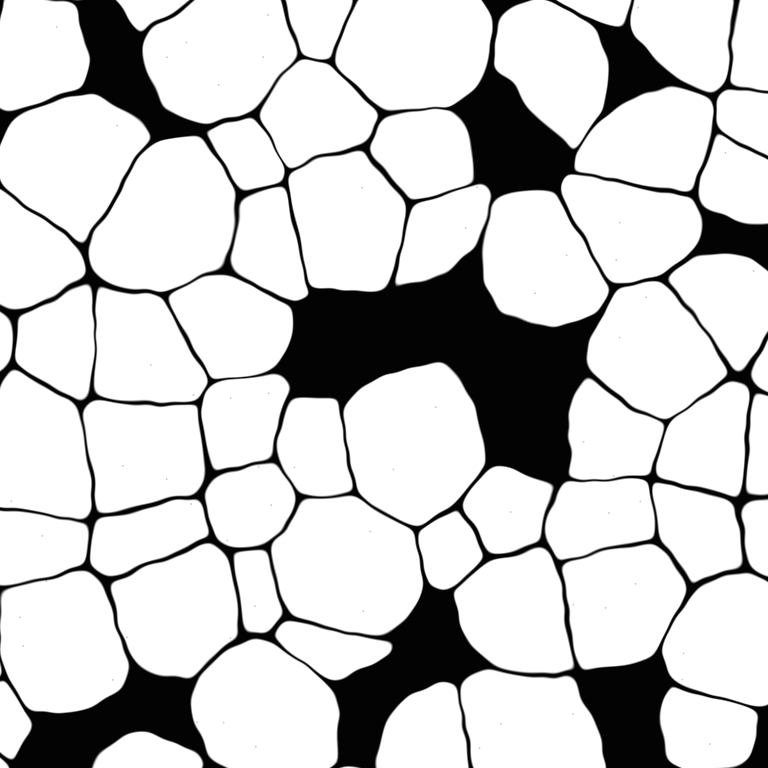
This pattern is drawn by a Shadertoy shader. Its source:

```glsl
// Packed white mineral grains with thin dark seams and scattered black pores.

const vec3  GRAIN_COLOR = vec3(1.0);
const vec3  VOID_COLOR  = vec3(0.01);
const vec3  SPECK_COLOR = vec3(0.78);

const float CELLS        = 8.0;     // sites across the canvas
const float JITTER       = 0.76;    // scatter of each site in its cell
const float SIZE_SPREAD  = 0.5;     // largest grain weight
const float PORE_SHARE   = 0.18;    // fraction of sites that are pores
const float PORE_WEIGHT  = -0.1;    // negative weight marks a pore
const float PORE_BULGE   = 0.1;     // how far pores reach between grains
const float CORNER_ROUND = 0.035;   // corner softness, in cells
const float WOBBLE       = 0.11;    // slope of the outline waviness
const float SEAM_HALF    = 0.0023;  // half seam width, in canvas units
const float SEAM_VARY    = 0.0010;
const float EDGE_SOFT    = 0.0016;
const float SPECK_CELLS  = 22.0;
const float SPECK_SHARE  = 0.14;
const float SPECK_RADIUS = 0.0011;
const vec2  SEED         = vec2(37.0, 11.0);

vec3 hash3(vec2 p) {
    vec3 q = fract(vec3(p.xyx) * vec3(0.1031, 0.1030, 0.0973));
    q += dot(q, q.yxz + 33.33);
    return fract((q.xxy + q.yzz) * q.zyx);
}

// Site position in xy, power weight in z.
vec3 site(vec2 cell) {
    vec3 h = hash3(cell + SEED);
    vec2 pos = cell + 0.5 + JITTER * (h.xy - 0.5);
    float pick = hash3(cell + SEED + 71.0).x;
    return vec3(pos, pick < PORE_SHARE ? PORE_WEIGHT : SIZE_SPREAD * h.z * h.z);
}

float power(vec2 p, vec3 s) {
    vec2 v = p - s.xy;
    return dot(v, v) - s.z;
}

// Layered, rotated sines bend the straight cell borders.
vec2 wobble(vec2 p) {
    const mat2 turn = mat2(0.8, 0.6, -0.6, 0.8);
    vec2 q = p, shift = vec2(0.0);
    float freq = 2.1;
    for (int i = 0; i < 4; i++) {
        q = turn * q + 1.7;
        shift += WOBBLE / freq * sin(q.yx * freq + 1.3 * sin(q * freq * 0.63));
        freq *= 2.1;
    }
    return p + shift;
}

// Rounded distance to the border of the grain at p; negative inside pores.
float grainDistance(vec2 p) {
    vec2 base = floor(p), ownCell = base;
    vec3 own = vec3(0.0);
    float best = 1e5;
    for (int y = -2; y <= 2; y++)
    for (int x = -2; x <= 2; x++) {
        vec2 cell = base + vec2(x, y);
        vec3 s = site(cell);
        float d = power(p, s);
        if (d < best) { best = d; own = s; ownCell = cell; }
    }
    if (own.z < 0.0) return -1.0;

    // Smooth minimum over all borders shared with neighbours.
    float sum = 0.0;
    for (int y = -2; y <= 2; y++)
    for (int x = -2; x <= 2; x++) {
        vec2 cell = base + vec2(x, y);
        if (cell == ownCell) continue;
        vec3 s = site(cell);
        vec2 axis = s.xy - own.xy;
        float len = length(axis);
        float d = (power(p, s) - best) / (2.0 * len);
        if (s.z < 0.0) {
            float along = dot(p - own.xy, vec2(-axis.y, axis.x)) / len;
            d -= PORE_BULGE * (1.0 - exp(-8.0 * along * along));
        }
        sum += exp(-d / CORNER_ROUND);
    }
    return -CORNER_ROUND * log(max(sum, 1e-12));
}

// Sparse faint dots inside the grains.
float specks(vec2 uv, float soft) {
    vec2 q = uv * SPECK_CELLS;
    vec3 h = hash3(floor(q) + SEED + 190.0);
    float d = length(fract(q) - 0.2 - 0.6 * h.xy) / SPECK_CELLS;
    float dot1 = 1.0 - smoothstep(SPECK_RADIUS - soft * 0.5, SPECK_RADIUS + soft * 0.5, d);
    return h.z < SPECK_SHARE ? dot1 : 0.0;
}

void mainImage(out vec4 fragColor, in vec2 fragCoord) {
    vec2 uv = fragCoord / iResolution.y;
    vec2 p = uv * CELLS;
    float soft = max(EDGE_SOFT, 0.8 / iResolution.y);

    // Seams swell and thin slowly along their length.
    float seam = SEAM_HALF + SEAM_VARY * sin(p.x * 3.1 + 2.0 * sin(p.y * 2.3)) * sin(p.y * 3.7 + p.x);
    float dist = grainDistance(wobble(p)) / CELLS;
    float grain = smoothstep(-soft, soft, dist - seam);

    vec3 body = mix(GRAIN_COLOR, SPECK_COLOR, specks(uv, soft));
    fragColor = vec4(mix(VOID_COLOR, body, grain), 1.0);
}
```
